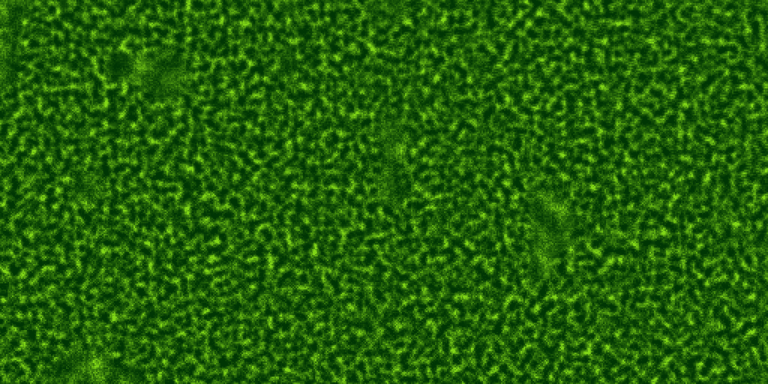
Reproduce this texture procedurally as a Shadertoy shader.

```glsl
// Mottled green turf: small bright tufts on dark ground, dusted with fine grain.

const vec3  DARK_GREEN   = vec3(0.00, 0.21, 0.015);
const vec3  BRIGHT_GREEN = vec3(0.44, 0.76, 0.08);
const float TUFT_FREQ    = 42.0;   // tuft cells per canvas height
const float TUFT_FREQ_2  = 54.0;   // second, rotated tuft layer
const float CLUMP_FREQ   = 19.0;   // cells of the rare larger clumps
const float PATCH_FREQ   = 5.0;    // cells that choose where clumps grow
const float GRAIN_FREQ   = 256.0;  // grains per canvas height
const float TUFT_AMOUNT  = 0.86;
const float GRAIN_BOTTOM = 0.56;   // grain strength at the lower edge
const float GRAIN_TOP    = 0.42;   // grain strength at the upper edge
const vec3  TONE_CURVE   = vec3(0.27, 0.23, 0.045); // bias, gain, bend

float hash(vec2 p) {
    return fract(sin(dot(p, vec2(127.1, 311.7))) * 43758.5453);
}

vec2 fade(vec2 f) {
    return f * f * f * (f * (f * 6.0 - 15.0) + 10.0);
}

float valueNoise(vec2 p) {
    vec2 i = floor(p), u = fade(fract(p));
    return mix(mix(hash(i), hash(i + vec2(1, 0)), u.x),
               mix(hash(i + vec2(0, 1)), hash(i + vec2(1, 1)), u.x), u.y);
}

// Slope of a randomly turned unit gradient at one lattice corner
float corner(vec2 i, vec2 f, vec2 o) {
    float a = 6.28318 * hash(i + o);
    return dot(vec2(cos(a), sin(a)), f - o);
}

float gradientNoise(vec2 p) {
    vec2 i = floor(p), f = fract(p), u = fade(f);
    return mix(mix(corner(i, f, vec2(0, 0)), corner(i, f, vec2(1, 0)), u.x),
               mix(corner(i, f, vec2(0, 1)), corner(i, f, vec2(1, 1)), u.x), u.y);
}

// Two layers at different angles hide the lattice; scaled to unit deviation
float tufts(vec2 p) {
    const mat2 turn = mat2(0.8, 0.6, -0.6, 0.8);
    return 3.3 * (gradientNoise(p * TUFT_FREQ)
                + gradientNoise(turn * p * TUFT_FREQ_2 + 37.3));
}

void mainImage(out vec4 fragColor, in vec2 fragCoord) {
    vec2 p = fragCoord / iResolution.y;

    // Small tufts, replaced by larger clumps in a few patches
    float clump = 4.2 * gradientNoise(p * CLUMP_FREQ + 11.7) + 0.3;
    float patchMask = smoothstep(0.28, 0.48, gradientNoise(p * PATCH_FREQ + 5.4));
    float cover = mix(tufts(p), clump, 0.75 * patchMask);

    // Fine grain, stronger towards the bottom
    float grain = (valueNoise(p * GRAIN_FREQ - 0.5) - 0.5) * 3.46;
    float tone = TUFT_AMOUNT * cover + mix(GRAIN_BOTTOM, GRAIN_TOP, p.y) * grain;

    // Bent tone curve: wide dark ground, few bright tips
    tone = max(tone, -2.2);
    float light = TONE_CURVE.x + tone * (TONE_CURVE.y + tone * TONE_CURVE.z);
    fragColor = vec4(mix(DARK_GREEN, BRIGHT_GREEN, clamp(light, 0.0, 1.15)), 1.0);
}
```
